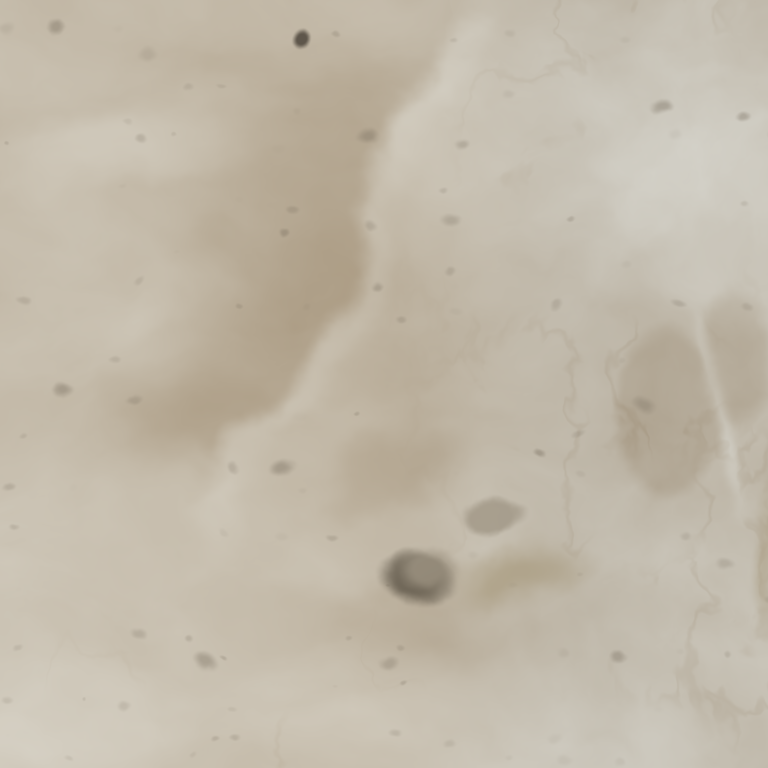
Write a three.js fragment shader that draws this texture.

```glsl
varying vec2 vUv;

float hash(vec2 p) {
  vec3 q = fract(p.xyx * 0.1031);
  q += dot(q, q.yzx + 33.33);
  return fract((q.x + q.y) * q.z);
}

float noise(vec2 p) {
  vec2 i = floor(p), f = fract(p);
  f = f * f * f * (f * (f * 6.0 - 15.0) + 10.0);
  return mix(mix(hash(i), hash(i + vec2(1.0, 0.0)), f.x),
             mix(hash(i + vec2(0.0, 1.0)), hash(i + 1.0), f.x), f.y);
}

float fbm(vec2 p) {
  float sum = 0.0, amp = 0.5;
  for (int i = 0; i < 5; i++) {
    sum += amp * noise(p);
    p = mat2(1.6, 1.2, -1.2, 1.6) * p + 17.3;
    amp *= 0.48;
  }
  return sum;
}

// Elliptical patch; softness 1 fades from the centre to twice the radius
float patchMask(vec2 p, vec2 centre, vec2 radius, float softness) {
  float d = length((p - centre) / radius);
  return 1.0 - smoothstep(1.0 - softness, 1.0 + softness, d);
}

// Small round flecks, at most one per grid cell
float flecks(vec2 p, float cells) {
  vec2 id = floor(p * cells);
  vec2 centre = 0.25 + 0.5 * vec2(hash(id + 3.1), hash(id + 8.7));
  float radius = mix(0.03, 0.09, hash(id + 21.4));
  float d = length((fract(p * cells) - centre) * vec2(0.8, 1.1));
  float strength = smoothstep(0.55, 1.0, hash(id + 40.2));
  return strength * (1.0 - smoothstep(radius * 0.3, radius * 1.6, d));
}

void main() {
  vec2 uv = vUv;
  vec2 bend = vec2(fbm(uv * 5.0 + 2.0), fbm(uv * 5.0 + 31.0)) - 0.48;
  vec2 ripple = vec2(fbm(uv * 19.0 + 7.0), fbm(uv * 19.0 + 53.0)) - 0.48;
  vec2 p = uv + bend * 0.13 + ripple * 0.025;
  vec2 q = uv + bend * 0.03 + ripple * 0.018;
  float right = smoothstep(0.45, 0.8, uv.x);

  // Cloudy ground, streaked sideways on the left
  float tone = 0.61 + 0.55 * (fbm(p * vec2(3.0, 4.5) + 11.0) - 0.48);
  tone += (1.0 - right) * 0.30 * (fbm(p * vec2(4.0, 11.0) + 71.0) - 0.48);
  tone += mix(0.10, 0.32, right) * (fbm(p * 14.0 + 5.0) - 0.48);

  // Brown diagonal band with a pale ridge on its right edge
  float across = p.x - 0.27 - (p.y - 0.30) * 0.52;
  float along = smoothstep(0.30, 0.45, p.y) * (1.0 - smoothstep(0.85, 1.05, p.y));
  float band = smoothstep(-0.27, -0.06, across) * (1.0 - smoothstep(-0.035, 0.012, across));
  tone -= 0.40 * band * along;
  tone += 0.13 * exp(-pow((across - 0.015) / 0.025, 2.0)) * smoothstep(0.2, 0.35, p.y);

  // Broad pale clouds
  tone += 0.24 * patchMask(p, vec2(0.16, 0.79), vec2(0.13, 0.04), 0.7);
  tone += 0.18 * patchMask(p, vec2(0.08, 0.62), vec2(0.14, 0.10), 0.8);
  tone += 0.22 * patchMask(p, vec2(0.88, 0.78), vec2(0.13, 0.14), 0.6);
  tone += 0.24 * patchMask(p, vec2(0.70, 0.04), vec2(0.24, 0.08), 0.5);
  tone += 0.20 * patchMask(p, vec2(0.04, 0.06), vec2(0.15, 0.07), 0.8);

  // Broad brown shadows
  tone -= 0.18 * patchMask(p, vec2(0.55, 0.55), vec2(0.11, 0.14), 0.8);
  tone -= 0.23 * patchMask(p, vec2(0.53, 0.39), vec2(0.08, 0.045), 0.6);
  tone -= 0.24 * patchMask(p, vec2(0.58, 0.21), vec2(0.20, 0.055), 0.7);

  // Firm-edged inclusions at the right, with a pale seam between them
  float slab = patchMask(q, vec2(0.865, 0.46), vec2(0.068, 0.105), 0.14);
  float shard = patchMask(q, vec2(0.955, 0.54), vec2(0.045, 0.085), 0.25);
  tone -= 0.28 * max(slab, shard);
  float seam = q.x - 0.935 + 0.25 * (q.y - 0.46);
  tone += 0.28 * exp(-pow(seam / 0.010, 2.0)) * smoothstep(0.17, 0.06, abs(q.y - 0.46));

  // Fine wandering creases, strongest on the right and at the bottom
  float crease = abs(fbm(p * vec2(9.0, 6.0) + 91.0) - 0.48);
  float creaseArea = max(right, smoothstep(0.25, 0.05, uv.y) * 0.6);
  tone -= 0.16 * creaseArea * (1.0 - smoothstep(0.0, 0.035, crease))
        * smoothstep(0.4, 0.65, noise(uv * 6.0 + 13.0));

  // Tone to stone colour, warmer on the left, greyer on the right
  tone = clamp(tone, 0.0, 1.05);
  vec3 stone = mix(vec3(0.67, 0.615, 0.53), vec3(0.83, 0.815, 0.775), tone);
  stone += mix(vec3(0.006, 0.0, -0.008), vec3(-0.004, 0.001, 0.006), right);

  // Ochre stains
  float ochre = patchMask(p, vec2(0.69, 0.25), vec2(0.055, 0.032), 0.8);
  ochre += 0.7 * patchMask(q, vec2(1.0, 0.28), vec2(0.012, 0.07), 0.9);
  stone = mix(stone, vec3(0.63, 0.57, 0.44), 0.5 * ochre);

  // Hollow pits with a dark lower-left lip
  float pit = patchMask(q, vec2(0.550, 0.252), vec2(0.045, 0.031), 0.35);
  float pitFloor = patchMask(q, vec2(0.562, 0.260), vec2(0.037, 0.025), 0.5);
  float lip = clamp(pit - 0.75 * pitFloor, 0.0, 1.0);
  stone = mix(stone, vec3(0.53, 0.49, 0.42), 0.55 * pit);
  stone = mix(stone, vec3(0.32, 0.29, 0.24), 0.65 * lip);
  float dimple = patchMask(q, vec2(0.643, 0.325), vec2(0.035, 0.017), 0.3);
  stone = mix(stone, vec3(0.58, 0.54, 0.47), 0.6 * dimple);

  // Scattered flecks and one strong dark spot
  float fleck = 0.38 * flecks(q, 9.0) + 0.22 * flecks(q + 0.37, 14.0);
  stone = mix(stone, vec3(0.45, 0.41, 0.35), fleck);
  float spot = patchMask(uv + ripple * 0.01, vec2(0.393, 0.949), vec2(0.011), 0.45);
  stone = mix(stone, vec3(0.30, 0.27, 0.23), 0.85 * spot);

  gl_FragColor = vec4(stone, 1.0);
}
```
